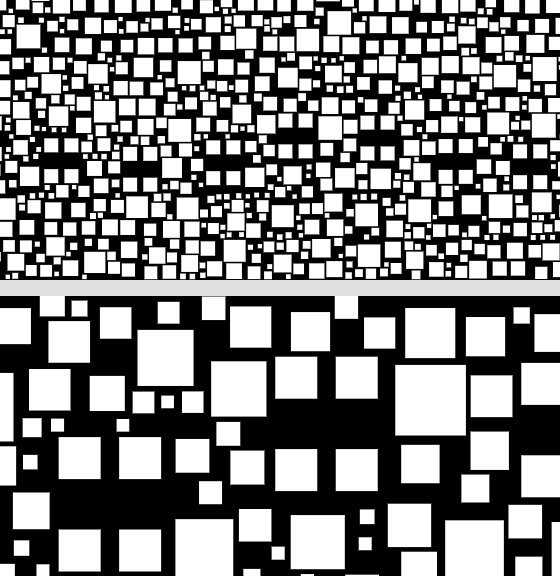
Top, the full canvas; bottom, a detail of the centre.
Write a WebGL 2 fragment shader that draws this pattern.

```glsl
#version 300 es
precision highp float;
// Draws white squares of four sizes packed without overlap on black, around a row of empty bars.

uniform vec2 u_resolution;
out vec4 outColor;

// Lengths are fractions of the canvas height; a reach is half a side.
struct Tier { float cell; float minReach; float maxReach; float share; int seed; };
const Tier LARGE  = Tier(0.161, 0.029, 0.043, 0.75, 100);
const Tier MEDIUM = Tier(0.073, 0.0185, 0.033, 1.0, 200);
const Tier SMALL  = Tier(0.052, 0.0125, 0.022, 1.0, 300);
const Tier TINY   = Tier(0.035, 0.0075, 0.013, 0.9, 400);

const vec3 INK = vec3(0.0);
const vec3 PAPER = vec3(1.0);
const float GAP = 0.0055;
const int TRIES = 6;

const float BAR_START = 0.23;
const float BAR_STEP = 0.277;
const float BAR_HEIGHT = 0.45;
const vec2 BAR_WANDER = vec2(0.03, 0.2);
const vec2 BAR_ZONE = vec2(0.066, 0.081);
const vec2 FLANK_OFFSET = vec2(0.036, 0.055);
const float FLANK_REACH = 0.025;

// Integer hash giving three values from 0 to 1
vec3 random(vec2 id, int seed) {
    uvec3 v = uvec3(ivec3(ivec2(id), seed));
    v = v * 1664525u + 1013904223u;
    v.x += v.y * v.z; v.y += v.z * v.x; v.z += v.x * v.y;
    v ^= v >> 16u;
    v.x += v.y * v.z; v.y += v.z * v.x; v.z += v.x * v.y;
    return vec3(v >> 8u) / 16777216.0;
}

float boxDistance(vec2 offset, vec2 reach) {
    vec2 q = abs(offset) - reach;
    return max(q.x, q.y);
}

// Offset from the centre of the nearest empty bar
vec2 fromBar(vec2 p) {
    float index = floor((p.x - BAR_START) / BAR_STEP + 0.5);
    vec2 wander = (random(vec2(index, 0.0), 7).xy - 0.5) * BAR_WANDER;
    return p - vec2(BAR_START + index * BAR_STEP, BAR_HEIGHT) - wander;
}

// Grid whose rows slide by random amounts: xy = cell id, z = row shift
vec3 cellAt(Tier tier, vec2 p) {
    float row = floor(p.y / tier.cell);
    float shift = random(vec2(row, 0.0), tier.seed).x;
    return vec3(floor(p.x / tier.cell + shift), row, shift);
}

vec2 cellCentre(Tier tier, vec2 p) {
    vec3 cell = cellAt(tier, p);
    return (cell.xy + 0.5 - vec2(cell.z, 0.0)) * tier.cell;
}

// Best square in the cell around p: xy = centre, z = reach (negative if none)
vec3 fitSquare(Tier tier, vec2 p, vec3 blockers[12], int count) {
    vec2 id = cellAt(tier, p).xy;
    vec2 centre = cellCentre(tier, p);
    vec3 traits = random(id, tier.seed + 1);
    vec3 best = vec3(centre, -1.0);
    if (traits.y > tier.share) return best;

    float wanted = mix(tier.minReach, tier.maxReach, traits.x);
    float room = tier.cell - GAP - 2.0 * tier.minReach;
    for (int k = 0; k < TRIES; k++) {
        vec2 spot = centre + (random(id, tier.seed + 2 + k).xy - 0.5) * room;
        float inCell = -boxDistance(spot - centre, vec2(0.5 * (tier.cell - GAP)));
        float reach = min(wanted, inCell);
        reach = min(reach, boxDistance(fromBar(spot), BAR_ZONE) - GAP);
        for (int i = 0; i < count; i++)
            reach = min(reach, boxDistance(spot - blockers[i].xy, vec2(blockers[i].z)) - GAP);
        if (reach >= tier.minReach && reach > best.z) best = vec3(spot, reach);
        if (best.z >= wanted) break;
    }
    return best;
}

// Each tier fills the space left by the larger tiers around its cell
vec2 corner(int i) { return vec2(i & 1, i >> 1) - 0.5; }

vec3 largeAt(vec2 p) {
    vec3 blockers[12];
    return fitSquare(LARGE, p, blockers, 0);
}

vec3 mediumAt(vec2 p) {
    vec3 blockers[12];
    vec2 c = cellCentre(MEDIUM, p);
    for (int i = 0; i < 4; i++) blockers[i] = largeAt(c + corner(i) * LARGE.cell);
    return fitSquare(MEDIUM, p, blockers, 4);
}

vec3 smallAt(vec2 p) {
    vec3 blockers[12];
    vec2 c = cellCentre(SMALL, p);
    for (int i = 0; i < 4; i++) {
        blockers[i] = largeAt(c + corner(i) * LARGE.cell);
        blockers[i + 4] = mediumAt(c + corner(i) * MEDIUM.cell);
    }
    return fitSquare(SMALL, p, blockers, 8);
}

vec3 tinyAt(vec2 p) {
    vec3 blockers[12];
    vec2 c = cellCentre(TINY, p);
    for (int i = 0; i < 4; i++) {
        blockers[i] = largeAt(c + corner(i) * LARGE.cell);
        blockers[i + 4] = mediumAt(c + corner(i) * MEDIUM.cell);
        blockers[i + 8] = smallAt(c + corner(i) * SMALL.cell);
    }
    return fitSquare(TINY, p, blockers, 12);
}

float squareDistance(vec2 p, vec3 square) { return boxDistance(p - square.xy, vec2(square.z)); }

void main() {
    vec2 p = gl_FragCoord.xy / u_resolution.y;
    float d = boxDistance(abs(fromBar(p)) - FLANK_OFFSET, vec2(FLANK_REACH));
    d = min(d, min(squareDistance(p, largeAt(p)), squareDistance(p, mediumAt(p))));
    d = min(d, min(squareDistance(p, smallAt(p)), squareDistance(p, tinyAt(p))));
    float coverage = clamp(0.5 - d * u_resolution.y, 0.0, 1.0);
    outColor = vec4(mix(INK, PAPER, coverage), 1.0);
}
```
